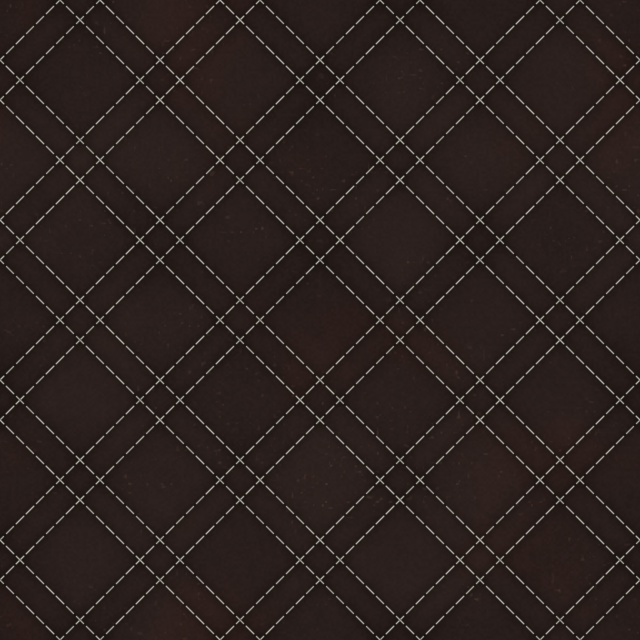
Write a Shadertoy shader that draws this pattern.

```glsl
// Dark quilted leather with diagonal double rows of pale stitching.

const float REPEATS = 4.0;            // pattern periods across and down
const float ROW_OFFSET = 0.125;       // stitch row to strip centre, in periods
const float STITCHES = 8.0;           // stitches per period along a row
const float STITCH_FILL = 0.84;       // stitch length over stitch pitch
const float THREAD_RADIUS = 0.0015;   // in canvas units
const float SEAM_REACH = 0.0075;      // width of the dark crease
const float SEAM_DEPTH = 0.30;
const float PANEL_VARIATION = 0.05;
const float MOTTLE = 0.26;
const float GRAIN = 0.12;
const vec3 LEATHER = vec3(0.165, 0.123, 0.113);
const vec3 CREASE_TINT = vec3(0.95, 1.0, 1.2);  // creases turn browner
const vec3 RED_WEAR = vec3(0.022, 0.003, 0.001);
const vec3 FLECK = vec3(0.075, 0.055, 0.048);
const vec3 THREAD_EDGE = vec3(0.40, 0.39, 0.36);
const vec3 THREAD_CORE = vec3(0.66, 0.65, 0.62);
const float DIAGONAL_SCALE = 1.0 / (REPEATS * 1.41421);  // periods to canvas

float hash(vec2 p) {
    return fract(sin(dot(p, vec2(127.1, 311.7))) * 43758.5453);
}

// Value noise that wraps after a whole number of cells.
float wrapNoise(vec2 uv, float cells) {
    vec2 p = uv * cells;
    vec2 i = floor(p);
    vec2 f = fract(p);
    f = f * f * (3.0 - 2.0 * f);
    vec2 a = mod(i, cells);
    vec2 b = mod(i + 1.0, cells);
    return mix(mix(hash(a), hash(vec2(b.x, a.y)), f.x),
               mix(hash(vec2(a.x, b.y)), hash(b), f.x), f.y);
}

float wrapFbm(vec2 uv, float cells) {
    float sum = 0.0;
    float weight = 0.5;
    for (int i = 0; i < 4; i++) {
        sum += weight * wrapNoise(uv, cells);
        cells *= 2.0;
        weight *= 0.5;
    }
    return sum / 0.9375;
}

// Signed distance across the nearest stitch row, in canvas units.
float rowDistance(float across) {
    return (abs(fract(across) - 0.5) - ROW_OFFSET) * DIAGONAL_SCALE;
}

// Index of the panel or strip between two rows; wraps with the canvas.
float bandId(float across) {
    float p = across - 0.5 + ROW_OFFSET;
    return mod(floor(p) * 2.0 + step(2.0 * ROW_OFFSET, fract(p)), 2.0 * REPEATS);
}

// One family of rows: thread colour in rgb, coverage in a.
vec4 stitchRow(float across, float along, float seed, float pixel) {
    float pitch = DIAGONAL_SCALE / STITCHES;
    float slot = along * STITCHES + 0.5;  // centres a stitch on every crossing
    float row = floor(across * 2.0);
    vec2 id = vec2(mod(row, 2.0 * REPEATS), mod(floor(slot), STITCHES * REPEATS));
    float tone = hash(id + seed);

    // Capsule, slightly longer or shorter per stitch
    float halfLength = 0.5 * pitch * STITCH_FILL * (0.95 + 0.10 * tone);
    vec2 p = vec2((fract(slot) - 0.5) * pitch, rowDistance(across));
    p.x = max(abs(p.x) - halfLength + THREAD_RADIUS, 0.0);
    float d = length(p);

    float cover = 1.0 - smoothstep(-0.8 * pixel, 0.8 * pixel, d - THREAD_RADIUS);
    float core = 1.0 - smoothstep(0.25, 1.1, d / THREAD_RADIUS);
    vec3 color = mix(THREAD_EDGE, THREAD_CORE, core) * (0.90 + 0.16 * tone);
    return vec4(color, cover);
}

vec3 leather(vec2 uv, vec2 diagonal) {
    // Broad mottling and a tone for each panel
    float cloud = wrapFbm(uv, 8.0);
    float panel = hash(vec2(bandId(diagonal.x), bandId(diagonal.y)) + 5.0);
    float tone = 1.0 + MOTTLE * (cloud - 0.5) + PANEL_VARIATION * (panel - 0.5);
    tone += GRAIN * (wrapNoise(uv, 256.0) - 0.5);
    vec3 color = LEATHER * tone;

    // Reddish wear and small scattered flecks
    float wear = smoothstep(0.50, 0.80, wrapFbm(uv + 0.37, 6.0));
    color += RED_WEAR * wear;
    float speckle = wrapNoise(uv + 0.61, 150.0) * wrapNoise(uv + 0.23, 211.0);
    float scatter = smoothstep(0.35, 0.75, wrapFbm(uv + 0.19, 12.0));
    color += FLECK * smoothstep(0.45, 0.85, speckle) * scatter;

    // Creases sink along the stitch rows
    vec2 seam = abs(vec2(rowDistance(diagonal.x), rowDistance(diagonal.y)));
    vec2 crease = 1.0 - SEAM_DEPTH * exp(-seam / SEAM_REACH);
    return color * pow(vec3(crease.x * crease.y), CREASE_TINT);
}

void mainImage(out vec4 fragColor, in vec2 fragCoord) {
    vec2 uv = fragCoord / iResolution.xy;
    float pixel = 1.0 / iResolution.y;
    vec2 diagonal = vec2(uv.x + uv.y, uv.x - uv.y) * REPEATS;

    vec3 color = leather(uv, diagonal);
    vec4 rising = stitchRow(diagonal.y, diagonal.x, 3.0, pixel);
    vec4 falling = stitchRow(diagonal.x, diagonal.y, 71.0, pixel);
    color = mix(color, rising.rgb, rising.a);
    color = mix(color, falling.rgb, falling.a);
    fragColor = vec4(color, 1.0);
}
```
